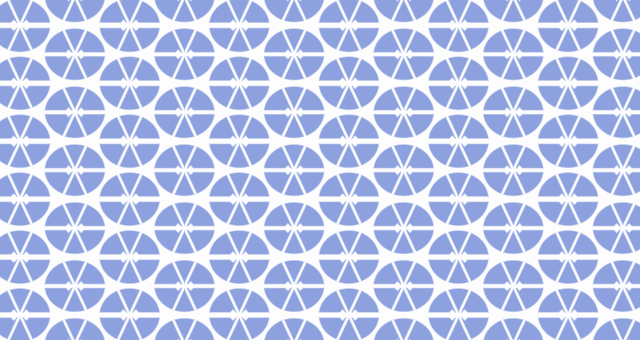
A Shadertoy shader for this pattern:

```glsl
// Staggered columns of flat blue ovals on white, each cut by a level bar,
// two crossing spokes and a pair of small diamonds beside the centre.
// Signed distances are combined per oval; neighbouring columns are merged.

// Lengths are fractions of the canvas height.
const vec3 PAPER = vec3(0.992, 0.992, 0.994);
const vec3 BLUE = vec3(0.55, 0.63, 0.87);
const vec2 PITCH = vec2(0.1612, 0.1704);       // column and row spacing
const vec2 FIRST_CENTRE = vec2(0.0590, 0.0735);
const vec2 RADII_EVEN = vec2(0.0882, 0.0780);
const vec2 RADII_ODD = vec2(0.0882, 0.0755);
const float BAR_EVEN = 0.0080;                 // half thickness of the bar
const float BAR_ODD = 0.0060;
const float SPOKE_HALF_WIDTH = 0.0040;
const float SPOKE_ANGLE = 0.436;               // radians from vertical
const float DIAMOND_OFFSET = 0.0184;
const float DIAMOND_EVEN = 0.0165;             // half diagonal
const float DIAMOND_ODD = 0.0140;
const float SOFTNESS = 0.0030;

float ellipseDistance(vec2 p, vec2 radii) {
    float scaled = length(p / radii);
    float slope = length(p / (radii * radii));
    return scaled * (scaled - 1.0) / max(slope, 1e-4);
}

float diamondDistance(vec2 p, float halfDiagonal) {
    return (abs(p.x) + abs(p.y) - halfDiagonal) * 0.7071;
}

// Oval with its cuts removed; negative inside the blue.
float segmentedOval(vec2 p, float odd) {
    float oval = ellipseDistance(p, mix(RADII_EVEN, RADII_ODD, odd));
    vec2 q = abs(p);

    float bar = q.y - mix(BAR_EVEN, BAR_ODD, odd);
    float spoke = abs(q.x * cos(SPOKE_ANGLE) - q.y * sin(SPOKE_ANGLE))
                - SPOKE_HALF_WIDTH;
    float diamond = diamondDistance(q - vec2(DIAMOND_OFFSET, 0.0),
                                    mix(DIAMOND_EVEN, DIAMOND_ODD, odd));

    float cuts = min(min(bar, spoke), diamond);
    return max(oval, -cuts);
}

// Nearest oval among this column and its two neighbours.
float patternDistance(vec2 p) {
    float nearestColumn = floor(p.x / PITCH.x + 0.5);
    float nearest = 1.0;
    for (int i = -1; i <= 1; i++) {
        float column = nearestColumn + float(i);
        float odd = mod(column, 2.0);
        vec2 local = p - vec2(column, 0.5 * odd) * PITCH;
        local.y -= PITCH.y * floor(local.y / PITCH.y + 0.5);
        nearest = min(nearest, segmentedOval(local, odd));
    }
    return nearest;
}

void mainImage(out vec4 fragColor, in vec2 fragCoord) {
    vec2 p = fragCoord / iResolution.y - FIRST_CENTRE;
    float edge = max(SOFTNESS, 0.75 / iResolution.y);
    float ink = 1.0 - smoothstep(-edge, edge, patternDistance(p));
    fragColor = vec4(mix(PAPER, BLUE, ink), 1.0);
}
```
